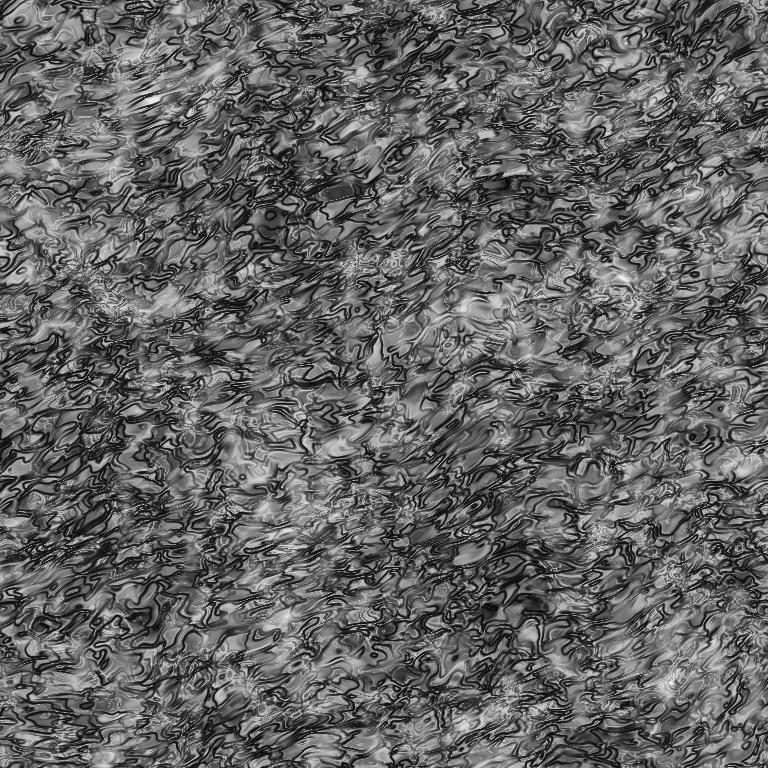
Give the GLSL for this texture, as a WebGL 2 fragment shader.

```glsl
#version 300 es
precision highp float;
// Grey schist-like surface: slanted flakes with dark creases and thin pale rims.

uniform vec2 u_resolution;
out vec4 fragColor;

const float SLANT = 0.36;                       // main flake direction, radians
const vec2 FLAKE_SCALE = vec2(37.0, 78.0);      // flakes per canvas, along and across
const vec2 CURL_SCALE = vec2(46.0, 66.0);       // rounder curls between the flakes

vec2 hash22(vec2 p) {
    vec3 h = fract(vec3(p.xyx) * vec3(0.1031, 0.1030, 0.0973));
    h += dot(h, h.yzx + 33.33);
    return fract((h.xx + h.yz) * h.zy);
}

float cornerSlope(vec2 cell, vec2 offset) {
    vec2 direction = hash22(cell) * 2.0 - 1.0;
    return dot(normalize(direction + 0.0001), offset);
}

// Gradient noise, roughly -0.7 to 0.7
float noise(vec2 p) {
    vec2 cell = floor(p);
    vec2 f = p - cell;
    vec2 u = f * f * f * (f * (f * 6.0 - 15.0) + 10.0);
    vec2 e = vec2(1.0, 0.0);
    float low = mix(cornerSlope(cell, f), cornerSlope(cell + e, f - e), u.x);
    float high = mix(cornerSlope(cell + e.yx, f - e.yx),
                     cornerSlope(cell + e.xx, f - e.xx), u.x);
    return mix(low, high, u.y);
}

vec2 noisePair(vec2 p) {
    return vec2(noise(p + 17.3), noise(p + 91.7));
}

// Broad bending of the grain, then rotation into along/across axes
vec2 grainSpace(vec2 p, vec2 scale) {
    p += 0.045 * noisePair(p * 4.5) + 0.012 * noisePair(p * 13.0 + 40.0);
    vec2 along = vec2(cos(SLANT), sin(SLANT));
    vec2 across = vec2(-along.y, along.x);
    return vec2(dot(p, along), dot(p, across)) * scale + 200.0;
}

vec2 swirl(vec2 q, float amount) {
    return q + amount * noisePair(q * 0.85);
}

float relief(vec2 p, vec2 scale, float amount, float seed) {
    vec2 q = swirl(grainSpace(p, scale) + seed, amount);
    return noise(q) + 0.22 * noise(q * 2.1 + 31.0);
}

// Signed canvas distance to the nearest level line of the relief
float contourDistance(vec2 p, vec2 scale, float amount, float seed, float levels) {
    const float STEP = 0.0006;
    float h = relief(p, scale, amount, seed);
    float hx = relief(p + vec2(STEP, 0.0), scale, amount, seed);
    float hy = relief(p + vec2(0.0, STEP), scale, amount, seed);
    float slope = max(length(vec2(hx, hy) - h) / STEP, 8.0);
    return (fract(h * levels + 0.5) - 0.5) / (levels * slope);
}

float softLine(float distance, float width) {
    float x = distance / width;
    return exp(-x * x);
}

// Smooth flake faces with fine streaks
float flakeTone(vec2 p) {
    vec2 q = swirl(grainSpace(p, FLAKE_SCALE), 1.3);
    float face = noise(q * vec2(0.75, 0.85) + 53.0);
    float streak = noise(q * vec2(1.2, 2.3) + 77.0);
    return 0.51 + 0.48 * face + 0.24 * streak;
}

void main() {
    vec2 p = gl_FragCoord.xy / u_resolution.y;

    // Broad light and dark zones
    float zone = noise(p * vec2(4.0, 6.0) + 8.0)
               + 0.9 * noise(grainSpace(p, vec2(9.0, 17.0)) + 12.0);
    float tone = flakeTone(p) + 0.16 * zone;

    // Curls: thin pale loops with a faint shadow
    float curl = contourDistance(p, CURL_SCALE, 1.6, 140.0, 1.8);
    float curlZone = smoothstep(-0.25, 0.35, noise(p * 19.0 + 60.0));
    tone = mix(tone, 0.14, 0.65 * curlZone * softLine(curl + 0.0018, 0.0017));
    tone = mix(tone, 0.86, 0.75 * curlZone * softLine(curl - 0.0014, 0.0014));

    // Flake borders: a dark crease beside a pale rim
    float border = contourDistance(p, FLAKE_SCALE, 1.3, 0.0, 2.0);
    float depth = smoothstep(-0.55, 0.25, noise(p * 34.0 + 5.0) - 0.35 * zone);
    float shine = smoothstep(-0.45, 0.3, noise(p * 41.0 + 25.0) + 0.35 * zone);
    tone = mix(tone, 0.83, 0.8 * shine * softLine(border - 0.0033, 0.0015));
    tone = mix(tone, 0.04, 0.95 * depth * softLine(border, 0.0022));

    fragColor = vec4(vec3(clamp(tone, 0.03, 0.93)), 1.0);
}
```
